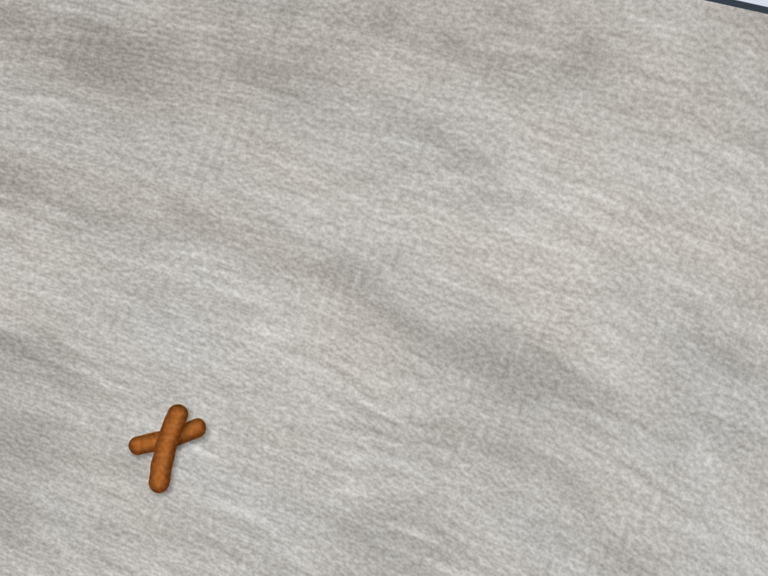
Reproduce this texture procedurally as a WebGL 1 fragment shader.

```glsl
precision highp float;
// Pale, limed wood floor with slanting grain and two crossed brown sticks.
uniform vec2 u_resolution;

vec2 gradientAt(vec2 cell) {
  float h = fract(sin(dot(cell, vec2(127.1, 311.7))) * 43758.55);
  return vec2(cos(h * 6.2832), sin(h * 6.2832));
}

// Gradient noise, roughly -0.7 to 0.7
float noise(vec2 p) {
  vec2 i = floor(p), f = fract(p);
  vec2 u = f * f * f * (f * (f * 6.0 - 15.0) + 10.0);
  float a = dot(gradientAt(i), f);
  float b = dot(gradientAt(i + vec2(1, 0)), f - vec2(1, 0));
  float c = dot(gradientAt(i + vec2(0, 1)), f - vec2(0, 1));
  float d = dot(gradientAt(i + vec2(1, 1)), f - vec2(1, 1));
  return mix(mix(a, b, u.x), mix(c, d, u.x), u.y);
}

float fbm(vec2 p) {
  float sum = 0.0, gain = 1.0;
  for (int i = 0; i < 4; i++) {
    sum += gain * noise(p);
    p = p * 2.03 + 17.3;
    gain *= 0.55;
  }
  return sum;
}

float coverage(float dist, float pixel) {
  return 1.0 - smoothstep(-pixel, pixel, dist);
}

vec3 woodColor(vec2 p, float pixel) {
  // Grain coordinates: x along the boards, y across; steeper near the viewer
  vec2 grain = vec2(p.x - 0.3 * p.y, p.y + p.x * (0.44 - 0.24 * p.y));
  vec2 bent = grain + vec2(0.0, 0.022 * noise(grain * vec2(4.0, 7.0)));

  float blotch = fbm(bent * vec2(2.2, 7.0) + 3.7);
  float streak = noise(bent * vec2(9.0, 75.0)) + 0.7 * noise(bent * vec2(22.0, 130.0) + 9.0);
  float speckle = noise(grain * vec2(85.0, 175.0)) + 0.6 * noise(p * 190.0 + 31.0);
  float figureArea = smoothstep(-0.15, 0.5, noise(grain * vec2(2.6, 6.0) + 21.0));

  float tone = 0.722 + 0.055 * blotch + 0.062 * streak + 0.105 * speckle;
  tone -= 0.055 * smoothstep(0.12, 0.6, blotch * -1.0) * (0.7 + streak);
  tone -= 0.06 * smoothstep(0.9, 0.0, length((p - vec2(0.25, 1.0)) * vec2(1.0, 1.8)));

  // Arched growth rings, rubbed with white
  float rings = sin(bent.y * 210.0 + 9.0 * noise(grain * vec2(5.0, 11.0)));
  tone += 0.028 * rings * figureArea;
  float chalk = smoothstep(0.12, 0.5, noise(bent * vec2(8.0, 48.0) + 5.0));
  float nearSeam = exp(-pow((grain.y - 0.375) / 0.045, 2.0));
  tone += 0.09 * chalk * max(0.6 * figureArea, nearSeam);

  // Faint board seams and staggered end joints
  float across = (grain.y - 0.4) / 0.34;
  float row = floor(across);
  float seamDist = abs(fract(across + 0.5) - 0.5) * 0.34;
  float along = grain.x + 0.37 * row + 0.12;
  float jointDist = abs(fract(along / 0.95) - 0.5) * 0.95;
  float seam = max(coverage(seamDist - 0.001, pixel), coverage(jointDist - 0.0008, pixel));
  tone -= 0.045 * seam * smoothstep(-0.2, 0.3, noise(grain * 14.0));
  tone += 0.008 * sin(row * 2.4);

  float warmth = 0.034 - 0.05 * (tone - 0.72) + 0.022 * noise(bent * vec2(3.0, 8.0) + 40.0)
               + 0.016 * (p.y - 0.5);
  return vec3(tone + 0.25 * warmth, tone - 0.1 * warmth, tone - 0.75 * warmth);
}

// Distance to a rounded stick, and the offset across it in y
vec2 stick(vec2 p, vec2 a, vec2 b, float radius, float bend) {
  vec2 axis = b - a;
  float t = clamp(dot(p - a, axis) / dot(axis, axis), 0.0, 1.0);
  vec2 normal = normalize(vec2(-axis.y, axis.x));
  vec2 offset = p - a - axis * t - normal * bend * sin(t * 3.1416);
  float lumpy = radius * (1.0 + 0.12 * noise(p * 45.0));
  return vec2(length(offset) - lumpy, dot(offset, normal) / radius);
}

vec3 addStick(vec3 color, vec2 p, vec2 a, vec2 b, float radius, float bend, float pixel) {
  float shadow = stick(p + vec2(-0.004, 0.005), a, b, radius, bend).x;
  color *= 1.0 - 0.3 * (1.0 - smoothstep(-0.006, 0.008, shadow));
  vec2 body = stick(p, a, b, radius, bend);
  float light = clamp(-body.x / radius, 0.0, 1.0) + 0.15 * body.y;
  vec3 brown = mix(vec3(0.38, 0.20, 0.07), vec3(0.65, 0.39, 0.18), smoothstep(-0.1, 0.9, light));
  brown += 0.07 * noise(p * 140.0);
  return mix(color, brown, coverage(body.x, pixel));
}

void main() {
  vec2 p = gl_FragCoord.xy / u_resolution.y;
  float pixel = 1.0 / u_resolution.y;
  vec3 color = woodColor(p, pixel);

  color = addStick(color, p, vec2(0.240, 0.226), vec2(0.342, 0.257), 0.0165, -0.003, pixel);
  color = addStick(color, p, vec2(0.276, 0.163), vec2(0.309, 0.280), 0.0185, 0.005, pixel);

  // Dark skirting and bright wall in the far corner
  float edge = 1.0 - 0.22 * (p.x - 1.222) - p.y;
  color = mix(color, vec3(0.22, 0.25, 0.29), coverage(edge, pixel));
  color = mix(color, vec3(0.84, 0.88, 0.92), coverage(edge + 0.012, pixel));
  gl_FragColor = vec4(clamp(color, 0.0, 1.0), 1.0);
}
```
